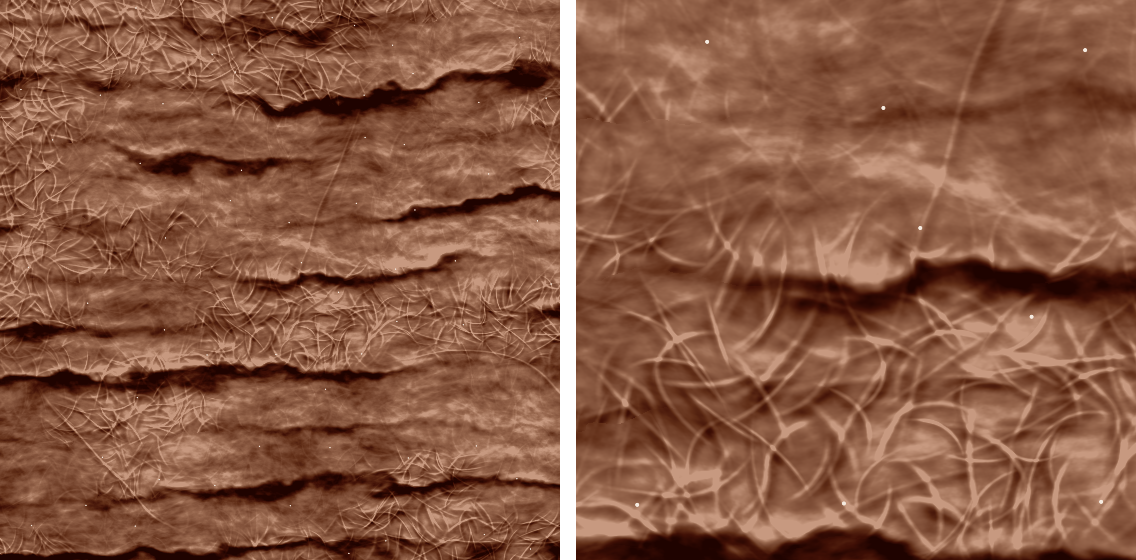
Left: the whole. Right: its middle third, enlarged.
Reproduce this texture procedurally as a Shadertoy shader.

```glsl
// Draws shaggy brown bark: ragged horizontal layers, dark crevices and matted fibres.

const float LAYERS = 9.5;          // layers over the canvas height
const float LAYER_WARP = 0.75;     // waviness of the layers, in layer heights
const float CREVICE_DEPTH = 0.82;
const float FIBRE_WIDTH = 0.0026;
const float FIBRE_GAIN = 0.36;
const int FIBRE_SETS = 5;
const float SPECK_CELLS = 9.0;
const float SPECK_RADIUS = 0.0012;
const float SPECK_SHARE = 0.75;
const vec3 SPECK_COLOUR = vec3(0.96, 0.92, 0.88);
const vec3 BARK[6] = vec3[6](
    vec3(0.12, 0.01, 0.00), vec3(0.25, 0.06, 0.02), vec3(0.38, 0.18, 0.09),
    vec3(0.49, 0.30, 0.21), vec3(0.60, 0.41, 0.31), vec3(0.78, 0.60, 0.50));

vec2 hash2(vec2 p) {
    vec3 q = fract(p.xyx * vec3(0.1031, 0.1030, 0.0973));
    q += dot(q, q.yzx + 33.33);
    return fract((q.xx + q.yz) * q.zy);
}

float noise(vec2 p) {
    vec2 i = floor(p), f = fract(p);
    f = f * f * (3.0 - 2.0 * f);
    float low = mix(hash2(i).x, hash2(i + vec2(1, 0)).x, f.x);
    float high = mix(hash2(i + vec2(0, 1)).x, hash2(i + vec2(1, 1)).x, f.x);
    return mix(low, high, f.y);
}

float fbm(vec2 p) {
    float sum = 0.0, gain = 0.5;
    for (int i = 0; i < 4; i++) {
        sum += gain * noise(p);
        p = mat2(1.9, 0.3, -0.3, 1.9) * p + 17.3;
        gain *= 0.5;
    }
    return sum / 0.9375;
}

// Curved hairs, one per cell: x is their light, y the shadow under them.
vec2 fibres(vec2 uv, float cells, float seed, float width, float density) {
    vec2 p = uv * cells, cell = floor(p), result = vec2(0);
    for (int j = -1; j <= 1; j++)
    for (int i = -1; i <= 1; i++) {
        vec2 id = cell + vec2(i, j);
        vec2 place = hash2(id + seed), form = hash2(id + seed + 57.7);
        vec2 extra = hash2(id + seed + 91.3);
        vec2 s = p - id - 0.5 - 0.6 * (place - 0.5);
        float angle = 2.9 * (form.x - 0.5);
        float c = cos(angle), n = sin(angle);
        s = vec2(c * s.x + n * s.y, c * s.y - n * s.x);
        s.y += 1.1 * (form.y - 0.5) * s.x * s.x;
        float w = width * cells * mix(0.7, 1.4, extra.y);
        float taper = 1.0 - smoothstep(0.3, 0.9, abs(s.x));
        taper *= step(extra.x, density);
        float light = 1.0 - smoothstep(0.0, w, abs(s.y));
        float shade = 1.0 - smoothstep(0.0, 2.2 * w, abs(s.y + 1.5 * w));
        result = max(result, taper * vec2(light * mix(0.3, 1.1, place.x), shade));
    }
    return result;
}

// Sharp upper lip, soft shadow below: darkness, lit rim, place within the layer.
vec3 crevice(vec2 uv) {
    float ragged = fbm(uv * vec2(16.0, 26.0)) - 0.5;
    float v = uv.y * LAYERS + LAYER_WARP * (noise(uv * vec2(2.4, 4.0) + 4.7) - 0.5)
            + 0.55 * ragged;
    float id = floor(v + 0.5), d = v - id;
    float along = noise(vec2(uv.x * 2.3 + id * 7.3, id * 5.0 + 2.0));
    float open = smoothstep(0.3, 0.72, along + 0.35 * ragged);
    float core = 1.0 - smoothstep(0.02, mix(0.1, 0.24, open), -d);
    float fade = 1.0 - smoothstep(0.0, mix(0.3, 0.48, open), -d);
    float lip = 1.0 - smoothstep(0.0, 0.13, d);
    float dark = d > 0.0 ? lip : mix(core, fade, 0.55);
    float rim = smoothstep(0.06, 0.14, d) * (1.0 - smoothstep(0.14, 0.24, d));
    return vec3(dark * mix(0.2, 1.0, open), rim * open, fract(v));
}

vec3 barkColour(float tone) {
    float t = clamp(tone, 0.0, 1.0) * 5.0;
    int i = min(int(t), 4);
    return mix(BARK[i], BARK[i + 1], t - float(i));
}

void mainImage(out vec4 fragColor, in vec2 fragCoord) {
    vec2 uv = fragCoord / iResolution.y;
    float pixel = 1.0 / iResolution.y;
    float width = max(FIBRE_WIDTH, 1.2 * pixel);
    vec2 bent = uv + 0.025 * (vec2(noise(uv * 11.0), noise(uv * 11.0 + 31.0)) - 0.5);

    // Layer shading and grain drawn out along the layers
    vec3 gap = crevice(uv);
    float tone = 0.735 + 0.30 * (noise(uv * vec2(3.5, 9.0) + 8.0) - 0.5);
    tone += 0.65 * (fbm(bent * vec2(15.0, 52.0)) - 0.5);
    tone += 0.42 * (fbm(bent * vec2(75.0, 120.0)) - 0.5);
    tone += 0.14 * gap.y - CREVICE_DEPTH * gap.x;

    // Matted fibres gathered in patches, mostly low on each layer
    float patches = noise(uv * vec2(4.0, 7.0) + 21.0) + 0.2 * (0.5 - gap.z);
    float matting = mix(0.15, 1.0, smoothstep(0.34, 0.62, patches));
    matting *= 1.0 - 0.8 * gap.x;
    for (int i = 0; i < FIBRE_SETS; i++) {
        float k = float(i);
        vec2 hair = fibres(bent + 0.37 * k, 14.0 + 5.0 * k, 13.0 * k, width, 0.85);
        tone += FIBRE_GAIN * matting * (hair.x - 0.42 * hair.y);
    }

    // A few long stray hairs lying over everything
    vec2 stray = fibres(bent, 4.0, 140.0, width, 0.3);
    tone += 0.3 * stray.x - 0.12 * stray.y;
    vec3 colour = barkColour(tone);

    // Pale specks of dust
    vec2 cell = floor(uv * SPECK_CELLS);
    vec2 centre = (cell + 0.1 + 0.8 * hash2(cell + 203.0)) / SPECK_CELLS;
    float speck = 1.0 - smoothstep(SPECK_RADIUS - 0.5 * pixel, SPECK_RADIUS + 0.5 * pixel, length(uv - centre));
    speck *= step(hash2(cell + 311.0).x, SPECK_SHARE);
    fragColor = vec4(mix(colour, SPECK_COLOUR, speck), 1.0);
}
```
